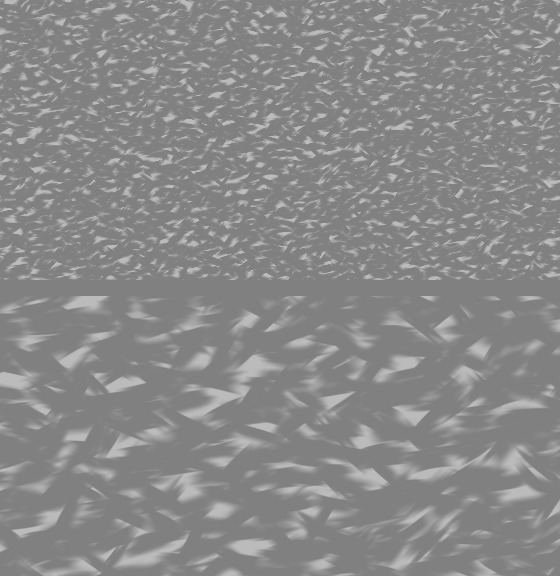
Top, the full canvas; bottom, a detail of the centre.
Give the GLSL for this texture, as a Shadertoy shader.

```glsl
const vec3 GROUND = vec3(0.50);
const vec3 LIGHT = vec3(0.735);
const int LAYERS = 4;
const vec2 CELL = vec2(0.046, 0.038);       // spacing of flakes, in canvas heights
const vec2 FLAKE = vec2(0.047, 0.0123);     // half length and half thickness
const float JITTER = 0.75;                  // scatter of a flake within its cell
const float TILT = 0.14;                    // mean direction in radians
const float TILT_SPREAD = 1.0;
const float BEND = 0.55;                    // curvature of a flake
const float BRISTLE = 0.0045;               // spacing of the streaks
const float RAGGED = 0.40;                  // how far streaks eat into the ends

// Integer hash: three values from 0 to 1
vec3 hash3(ivec3 cell) {
    uvec3 h = uvec3(cell) * 1664525u + 1013904223u;
    h.x += h.y * h.z; h.y += h.z * h.x; h.z += h.x * h.y;
    h ^= h >> 16u;
    h.x += h.y * h.z; h.y += h.z * h.x; h.z += h.x * h.y;
    return vec3(h >> 8u) / 16777216.0;
}

// Smooth one-dimensional noise
float streakNoise(float x, int seed) {
    int i = int(floor(x));
    float f = fract(x);
    float a = hash3(ivec3(i, seed, 71)).x;
    float b = hash3(ivec3(i + 1, seed, 71)).x;
    return mix(a, b, f * f * (3.0 - 2.0 * f));
}

// Cover of one flake: one crisp side, one soft side, brushed ends
float flakeCover(vec2 p, vec3 shape, int seed) {
    float s = shape.x * 2.0 - 1.0;
    float angle = TILT + TILT_SPREAD * s * abs(s);
    float c = cos(angle), n = sin(angle);
    vec2 q = vec2(c * p.x + n * p.y, c * p.y - n * p.x);
    vec2 size = FLAKE * mix(vec2(0.7), vec2(1.1, 1.2), shape.yz);
    vec2 uv = q / size;
    if (abs(uv.x) > 1.0 || abs(uv.y) > 1.5) return 0.0;

    uv.y += BEND * (fract(shape.y * 37.0) * 2.0 - 1.0) * (uv.x * uv.x - 0.3);
    uv.y *= fract(shape.z * 53.0) < 0.5 ? -1.0 : 1.0;
    float sides = smoothstep(-1.0, -0.8, uv.y) * (1.0 - smoothstep(0.0, 1.0, uv.y));
    float streak = streakNoise(q.y / BRISTLE, seed);
    float ends = 1.0 - smoothstep(0.4, 1.0, abs(uv.x) + RAGGED * streak);
    return sides * ends;
}

void mainImage(out vec4 fragColor, in vec2 fragCoord) {
    vec2 p = fragCoord / iResolution.y;
    float gap = 1.0;

    // Dark flakes cover a light sheet; what stays open is the gap
    for (int layer = 0; layer < LAYERS; layer++) {
        vec2 g = p / CELL + hash3(ivec3(layer, 5, 9)).xy * 7.0;
        ivec2 home = ivec2(floor(g));
        for (int y = -1; y <= 1; y++) {
            for (int x = -1; x <= 1; x++) {
                ivec2 id = home + ivec2(x, y);
                vec2 scatter = hash3(ivec3(id, layer)).xy - 0.5;
                vec2 center = vec2(id) + 0.5 + JITTER * scatter;
                vec3 shape = hash3(ivec3(id, layer + 100));
                int seed = id.x * 131 + id.y * 17 + layer * 7919;
                gap *= 1.0 - flakeCover((g - center) * CELL, shape, seed);
            }
        }
    }
    fragColor = vec4(mix(GROUND, LIGHT, gap), 1.0);
}
```
